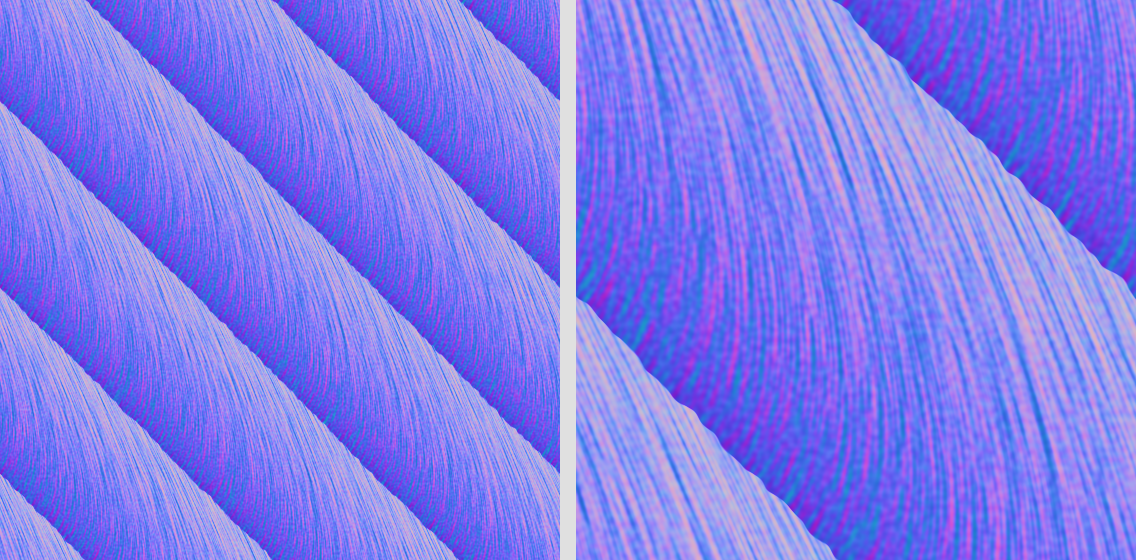
Left, the full canvas; right, a detail of the centre.
This texture map is drawn by a Shadertoy shader. Its source:

```glsl
#define STRANDS 3.0
#define STRAND_OFFSET 0.47
#define EDGE_JITTER 0.016
#define LOW_TILT vec2(-0.38, -0.44)
#define HIGH_TILT vec2(0.42, 0.40)
#define CREASE_TILT 0.16
#define BEND vec2(0.17, 0.225)
#define BUNDLE_RELIEF 0.42
#define FIBRE_RELIEF 0.8
#define HAIR_RELIEF 1.45
#define GRAIN_RELIEF 0.3
#define BLUE_LEVEL 0.975

// Random unit vector for a lattice cell
vec2 cellGradient(vec2 cell) {
    uvec2 q = uvec2(ivec2(cell)) * uvec2(1597334677u, 3812015801u);
    uint h = (q.x ^ q.y) * 1597334677u;
    h = (h ^ (h >> 15)) * 2246822519u;
    h ^= h >> 13;
    float angle = float(h & 65535u) / 65536.0 * 6.28318;
    return vec2(cos(angle), sin(angle));
}

// Gradient noise that wraps after `period` cells; `weight` scales each axis
float wrappedNoise(vec2 p, vec2 period, vec2 weight) {
    vec2 cell = floor(p);
    vec2 f = p - cell;
    vec2 blend = f * f * f * (f * (f * 6.0 - 15.0) + 10.0);
    float corner[4];
    for (int i = 0; i < 4; i++) {
        vec2 o = vec2(i & 1, i >> 1);
        corner[i] = dot(weight * cellGradient(mod(cell + o, period)), f - o);
    }
    return mix(mix(corner[0], corner[1], blend.x),
               mix(corner[2], corner[3], blend.x), blend.y);
}

float grainNoise(vec2 uv, float count) {
    return wrappedNoise(uv * count, vec2(count), vec2(1.0));
}

// Noise stretched along a strand; each strand reads its own rows
float fibreNoise(float u, float t, float id, float count, float rows) {
    return wrappedNoise(vec2(u * count, t * rows + id * 37.0 + 8.0),
                        vec2(count, 128.0), vec2(1.2, 0.4));
}

// Surface slope at position t (0 to 1) across strand `id`
vec2 strandTilt(float x, float t, float id) {
    id = mod(id, STRANDS);

    // Fibres bow across the strand: u is constant along each one
    float u = x - BEND.x * t + BEND.y * t * t;
    float bend = STRANDS * (BEND.x - 2.0 * BEND.y * t);
    vec2 across = normalize(vec2(1.0 - bend, -bend));
    u += 0.006 * fibreNoise(u, t, id, 13.0, 1.5);

    // Bundles and fibres, flatter where they fan out at the lower edge
    float upper = smoothstep(0.25, 0.75, t);
    float slope = BUNDLE_RELIEF * fibreNoise(u, t, id, 42.0, 1.5)
                + FIBRE_RELIEF * fibreNoise(u + 0.006 * t, t, id, 109.0, 4.0);
    slope *= mix(0.75, 1.0, upper);

    // Short twisted hairs, their count following the spread of the fibres
    float twisted = u + 0.035 * t;
    slope += HAIR_RELIEF * mix(fibreNoise(twisted, t, id, 290.0, 14.0),
                               fibreNoise(twisted, t, id, 173.0, 14.0), upper);

    // Round body with a steeper crease along its lower edge
    vec2 body = mix(LOW_TILT, HIGH_TILT, t);
    body -= CREASE_TILT * exp(-max(t, 0.0) * 22.0);
    return body + across * slope;
}

void mainImage(out vec4 fragColor, in vec2 fragCoord) {
    vec2 uv = fragCoord / iResolution.xy;

    // Diagonal strands; the jitter roughens only their outlines
    float s = STRANDS * (uv.x + uv.y) - STRAND_OFFSET;
    float jitter = EDGE_JITTER * (grainNoise(uv, 75.0) + grainNoise(uv, 10.0));
    float id = floor(s + jitter);
    float t = s - id;

    // Smooth the step from one strand to the next
    float edge = 3.0 * STRANDS / min(iResolution.x, iResolution.y);
    float step01 = smoothstep(1.0 - edge, 1.0, t + jitter);
    vec2 tilt = strandTilt(uv.x, t, id);
    if (step01 > 0.0) {
        tilt = mix(tilt, strandTilt(uv.x, t - 1.0, id + 1.0), step01);
    }

    // Fine surface grain
    tilt += GRAIN_RELIEF * vec2(grainNoise(uv, 230.0), grainNoise(uv.yx, 210.0));

    vec3 normal = normalize(vec3(tilt, 1.0));
    fragColor = vec4((0.5 + 0.5 * normal) * vec3(1.0, 1.0, BLUE_LEVEL), 1.0);
}
```
